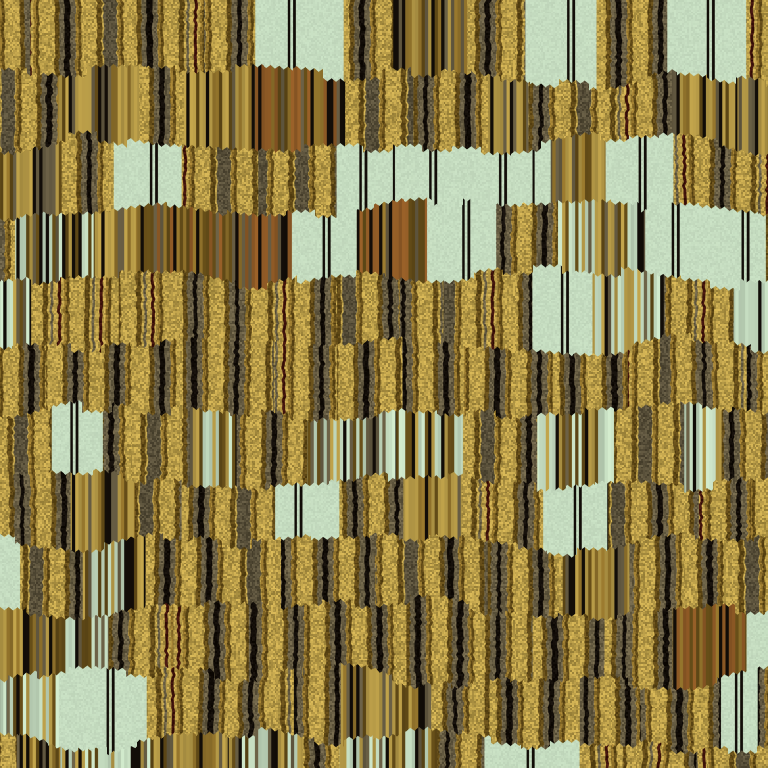
Reproduce this pattern procedurally as a Shadertoy shader.

```glsl
// Patchwork of striped woven strips in gold, charcoal and mint, with ragged row seams.

const float ROWS = 11.58;         // strips down the canvas
const float ROW_SHIFT = 0.61;     // part of a strip hidden below the lower edge
const float TOP_ROW = 11.0;       // the last strip runs on to the upper edge
const float PATCHES = 11.0;       // patches across
const float STRIPES = 18.3;       // woven stripe repeats across
const float THREADS = 235.0;      // fine threads across
const float GRAIN = 400.0;        // grain cells across

const vec3 GOLD  = vec3(0.72, 0.61, 0.28);
const vec3 OCHRE = vec3(0.57, 0.45, 0.17);
const vec3 BROWN = vec3(0.38, 0.29, 0.09);
const vec3 GREY  = vec3(0.40, 0.36, 0.26);
const vec3 BLACK = vec3(0.07, 0.05, 0.03);
const vec3 MAROON = vec3(0.24, 0.07, 0.04);
const vec3 MINT  = vec3(0.77, 0.86, 0.75);
const vec3 RUST  = vec3(0.57, 0.36, 0.15);

float hash(vec2 p) {
    vec3 q = fract(vec3(p.xyx) * 0.1031);
    q += dot(q, q.yzx + 33.33);
    return fract((q.x + q.y) * q.z);
}

// Smooth noise along x, one track per seed.
float noise(float x, float seed) {
    float i = floor(x);
    return mix(hash(vec2(i, seed)), hash(vec2(i + 1.0, seed)), smoothstep(0.0, 1.0, x - i));
}

float band(float x, float start, float end, float blur) {
    return smoothstep(start - blur, start + blur, x) - smoothstep(end - blur, end + blur, x);
}

// Woven repeat: gold ground, brown edges, charcoal pair around a black core.
vec3 wovenStripes(vec2 p, float phase, float seed, float px) {
    float s = p.x * STRIPES + phase;
    s += 0.05 * (noise(p.y * 190.0, floor(s) + seed) - 0.5);
    float id = floor(s), t = s - id;
    float blur = px * STRIPES * 0.7;
    float kind = hash(vec2(id, seed + 7.0));
    float core = mix(0.04, 0.075, hash(vec2(id, seed + 19.0)));
    vec3 c = mix(GOLD, BROWN, band(t, 0.18, 0.30, blur));
    if (kind < 0.15) {            // thin dark line on open ground
        c = mix(c, GREY, band(t, 0.36, 0.42, blur));
        c = mix(c, MAROON, band(t, 0.54, 0.61, blur));
    } else if (kind < 0.30) {     // broad speckled charcoal
        c = mix(c, GREY * 0.85, band(t, 0.34, 0.66, blur));
    } else {
        c = mix(c, GREY, band(t, 0.29, 0.68, blur));
        c = mix(c, BLACK, band(t, 0.48 - core, 0.48 + core, blur));
    }
    c = mix(c, OCHRE, band(t, 0.68, 0.74, blur));
    return mix(c, BROWN, band(t, 0.74, 0.81, blur));
}

vec3 threadColour(float id, float seed, vec3 ground, vec3 accent) {
    float h = hash(vec2(id, seed));
    vec3 c = h < 0.42 ? ground : h < 0.60 ? accent : h < 0.74 ? GREY : h < 0.87 ? BROWN : BLACK;
    return c * mix(0.88, 1.08, hash(vec2(id, seed + 3.0)));
}

// Barcode of fine vertical threads.
vec3 fineThreads(float x, float seed, vec3 ground, vec3 accent, float px) {
    float s = x * THREADS, edge = floor(s + 0.5);
    float blur = min(0.5, px * THREADS * 0.7);
    return mix(threadColour(edge - 1.0, seed, ground, accent),
               threadColour(edge, seed, ground, accent), smoothstep(-blur, blur, s - edge));
}

// Mint cloth: a pair of black lines in the middle, sometimes one at the side.
vec3 mintCloth(float t, float seed, float px) {
    float blur = px * PATCHES * 0.7;
    float lines = band(t, 0.44, 0.475, blur) + band(t, 0.515, 0.555, blur);
    lines += step(0.5, hash(vec2(seed, 5.0))) * band(t, 0.92, 0.95, blur);
    return mix(MINT, BLACK, min(lines, 1.0));
}

vec3 patchColour(vec2 p, float column, float row, float t, float px) {
    float kind = hash(vec2(column + 31.0, row * 3.0 + 11.0));
    float seed = row * 17.0 + column + 40.0;
    float grain = hash(floor(p * GRAIN)) - 0.5;
    if (kind < 0.13) return mintCloth(t, seed, px) * (1.0 + 0.07 * grain);
    if (kind < 0.22) return fineThreads(p.x, seed, MINT, GOLD, px);
    if (kind < 0.31) return fineThreads(p.x, seed, GOLD, OCHRE, px);
    if (kind < 0.36) return fineThreads(p.x, seed, RUST, OCHRE, px);
    float phase = hash(vec2(row, 3.0)) + 0.4 * hash(vec2(seed, 9.0));
    return wovenStripes(p, phase, seed, px) * (1.0 + 0.32 * grain) + 0.05 * grain;
}

// One strip, split into patches of uneven width.
vec3 rowColour(vec2 p, float row, float px) {
    float u = p.x * PATCHES + hash(vec2(row, 23.0));
    float edge = floor(u + 0.5);
    float offset = 0.5 * (hash(vec2(edge, row + 51.0)) - 0.5);
    float blur = px * PATCHES * 0.7;
    vec3 left = patchColour(p, edge - 1.0, row, u - edge + 1.0, px);
    vec3 right = patchColour(p, edge, row, u - edge, px);
    return mix(left, right, smoothstep(-blur, blur, u - edge - offset));
}

// Seam height: slow wave, stepped blocks and a small sawtooth.
float seamOffset(float x, float seam) {
    float wave = 0.32 * (noise(x * 9.0, seam + 61.0) - 0.5);
    float blocks = 0.16 * (hash(vec2(floor(x * 26.0 + seam * 0.37), seam + 83.0)) - 0.5);
    float teeth = 0.10 * (abs(fract(x * 88.0) - 0.5) - 0.25);
    return wave + blocks + teeth;
}

void mainImage(out vec4 fragColor, in vec2 fragCoord) {
    float px = 1.0 / iResolution.y;
    vec2 p = fragCoord * px;
    float v = p.y * ROWS + ROW_SHIFT;
    float seam = min(floor(v + 0.5), TOP_ROW);
    float blur = px * ROWS * 0.8;
    float above = smoothstep(-blur, blur, v - seam - seamOffset(p.x, seam));
    vec3 c = mix(rowColour(p, seam - 1.0, px), rowColour(p, seam, px), above);
    fragColor = vec4(clamp(c, 0.0, 1.0), 1.0);
}
```
